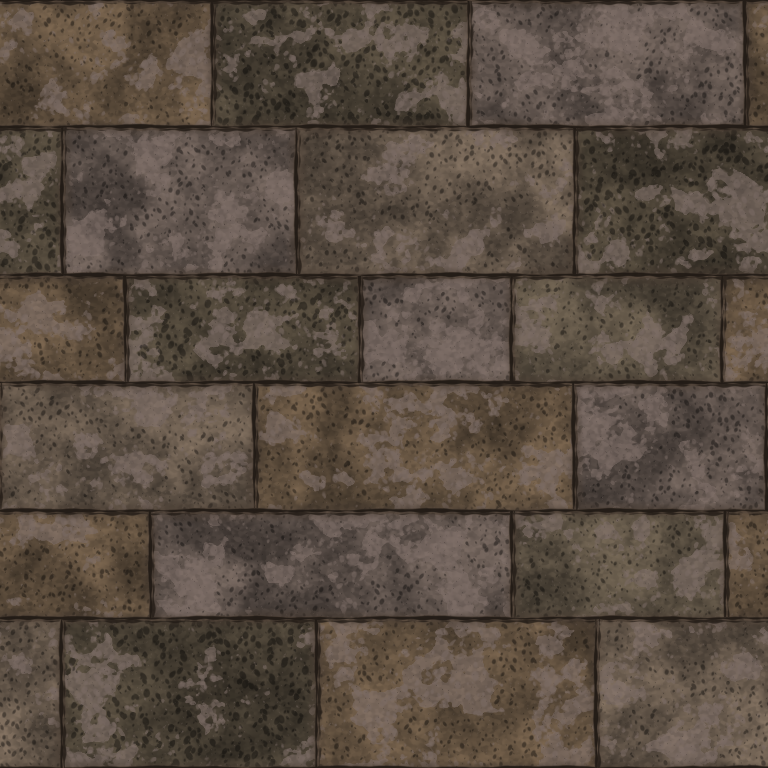
A three.js fragment shader for this texture:

```glsl
#define ROWS 6
#define TAU 6.2831853
#define SOFT 0.0011
#define INK_WIDTH 0.0017
#define MORTAR_WIDTH 0.0036
#define WOBBLE 0.0008
#define FLECK_CELLS 88.0
#define CONTRAST 2.3
#define INK vec3(0.12, 0.095, 0.075)
#define MORTAR vec3(0.29, 0.24, 0.20)
#define LILAC vec3(0.48, 0.42, 0.395)

varying vec2 vUv;

vec3 hash3(vec2 p) {
  vec3 q = fract(p.xyx * vec3(0.1031, 0.1030, 0.0973));
  q += dot(q, q.yxz + 33.33);
  return fract((q.xxy + q.yzz) * q.zyx);
}

// Smooth cellular noise, wrapping over the canvas
float cells(vec2 uv, vec2 count, float seed) {
  vec2 p = uv * count, base = floor(p), f = p - base;
  float sum = 0.0, total = 0.0;
  for (int y = -1; y <= 1; y++) for (int x = -1; x <= 1; x++) {
    vec2 g = vec2(float(x), float(y));
    vec3 h = hash3(mod(base + g, count) + seed);
    vec2 d = g + h.xy - f;
    float w = exp(-6.0 * dot(d, d));
    sum += w * h.z;
    total += w;
  }
  return sum / total;
}

float clouds(vec2 uv, vec2 count, float seed) {
  float sum = 0.0, gain = 1.0, total = 0.0;
  for (int i = 0; i < 4; i++) {
    sum += gain * cells(uv, count, seed + float(i) * 7.0);
    total += gain;
    gain *= 0.62;
    count *= 2.0;
  }
  return 0.5 + CONTRAST * (sum / total - 0.5);
}

// Scattered oval chips, one per cell
float flecks(vec2 uv, float count, float seed, float size) {
  vec2 p = uv * count, base = floor(p), f = p - base;
  float cover = 0.0;
  for (int y = -1; y <= 1; y++) for (int x = -1; x <= 1; x++) {
    vec2 g = vec2(float(x), float(y));
    vec3 h = hash3(mod(base + g, count) + seed);
    vec2 d = g + h.xy - f;
    d.x += d.y * (h.x - 0.5);
    float r = size * h.z;
    cover = max(cover, 1.0 - smoothstep(r - 0.12, r + 0.12, length(d * vec2(1.0, 0.75))));
  }
  return cover;
}

float wave(float t, float phase) {
  return 0.5 * sin(TAU * 4.0 * t + phase) + 0.35 * sin(TAU * 13.0 * t + 2.0 * phase)
       + 0.35 * sin(TAU * 37.0 * t + 3.0 * phase);
}

// Uneven line; it breaks where its width falls below zero
float stroke(float s, float along, float phase, float width, float uneven) {
  float w = width * (1.0 + uneven * wave(along, phase + 2.0));
  return 1.0 - smoothstep(w - SOFT, w + SOFT, abs(s - WOBBLE * wave(along, phase)));
}

float joint(float s, float along, float phase) {
  float main = stroke(s + 0.0010, along, phase, INK_WIDTH, 0.75);
  float side = stroke(s - 0.0030, along, phase + 4.0, INK_WIDTH * 0.35, 3.5);
  return max(main, 0.8 * side);
}

// Top edge, upright joints and stone kinds of each row
void course(int i, out float top, out vec4 joints, out vec4 kinds) {
  if (i == 0)      { top = 0.001; joints = vec4(0.277, 0.611, 0.971, 0.277); kinds = vec4(1, 2, 0, 1); }
  else if (i == 1) { top = 0.166; joints = vec4(0.082, 0.387, 0.749, 0.082); kinds = vec4(2, 4, 1, 2); }
  else if (i == 2) { top = 0.359; joints = vec4(0.164, 0.469, 0.667, 0.941); kinds = vec4(1, 2, 3, 0); }
  else if (i == 3) { top = 0.499; joints = vec4(0.332, 0.748, 0.999, 0.332); kinds = vec4(0, 2, 4, 0); }
  else if (i == 4) { top = 0.666; joints = vec4(0.197, 0.667, 0.945, 0.197); kinds = vec4(2, 3, 0, 2); }
  else             { top = 0.806; joints = vec4(0.081, 0.413, 0.777, 0.081); kinds = vec4(1, 0, 4, 1); }
}

vec3 stoneColor(float kind) {
  if (kind < 0.5) return vec3(0.365, 0.302, 0.235);
  if (kind < 1.5) return vec3(0.285, 0.252, 0.205);
  if (kind < 2.5) return vec3(0.360, 0.315, 0.290);
  if (kind < 3.5) return vec3(0.345, 0.305, 0.252);
  return vec3(0.390, 0.338, 0.288);
}

void main() {
  vec2 uv = vec2(vUv.x, 1.0 - vUv.y);

  // Nearest edges of the stone
  float up = 2.0, down = 2.0, left = 2.0, right = 2.0, kind = 0.0, seed = 0.0, row = 0.0, top;
  vec4 joints, kinds, rowJoints, rowKinds;
  for (int i = 0; i < ROWS; i++) {
    course(i, top, joints, kinds);
    float d = fract(uv.y - top);
    if (d < up) { up = d; row = float(i); rowJoints = joints; rowKinds = kinds; }
    down = min(down, fract(top - uv.y));
  }
  for (int k = 0; k < 4; k++) {
    float d = fract(uv.x - rowJoints[k]);
    if (d < left) { left = d; kind = rowKinds[k]; seed = 31.0 * (row * 4.0 + float(k) + 1.0); }
    right = min(right, fract(rowJoints[k] - uv.x));
  }
  vec2 s = vec2(left < right ? left : -right, up < down ? up : -down);
  vec2 phase = TAU * 7.0 * (uv - s) + vec2(row, 0.0);
  float edge = min(abs(s.x), abs(s.y));

  // Mottled stone
  float dark = 1.0 - step(0.5, abs(kind - 1.0));
  float mauve = 1.0 - step(0.5, abs(kind - 2.0));
  float mottle = clouds(uv, vec2(13.0), seed);
  float blotch = clouds(uv, vec2(23.0, 27.0), seed + 211.0);
  float grain = cells(uv, vec2(190.0, 230.0), seed + 97.0) - 0.5;
  vec3 color = stoneColor(kind) * (mix(0.76, 1.22, clamp(mottle, 0.0, 1.0)) + 0.22 * grain);

  // Pale worn patches and chips
  float worn = blotch + 0.35 * (mottle - 0.5) + 0.06 * mauve;
  color = mix(color, LILAC * (1.0 + 0.15 * grain), 0.62 * smoothstep(0.73, 0.82, worn));
  float paleSize = 0.42 * smoothstep(0.35, 0.75, worn);
  color = mix(color, LILAC, 0.55 * flecks(uv, FLECK_CELLS, seed + 53.0, paleSize));

  // Dark pits
  float pitSize = (0.30 + 0.16 * dark) * smoothstep(0.35, 0.8, 1.0 - blotch + 0.12 * dark);
  color = mix(color, color * 0.52, 0.8 * flecks(uv, FLECK_CELLS + 14.0, seed + 131.0, pitSize));

  // Soiled rims, mortar and inked joints
  color = mix(color, MORTAR, 0.4 * (1.0 - smoothstep(0.002, 0.014, edge + 0.006 * (mottle - 0.5))));
  float bed = max(stroke(s.x, uv.y, phase.x, MORTAR_WIDTH, 0.3), stroke(s.y, uv.x, phase.y, MORTAR_WIDTH, 0.3));
  color = mix(color, MORTAR * (1.0 + 0.4 * grain), 0.75 * bed);
  float ink = max(joint(s.x, uv.y, phase.x), joint(s.y, uv.x, phase.y));
  color = mix(color, INK, 0.9 * ink);

  gl_FragColor = vec4(color, 1.0);
}
```
